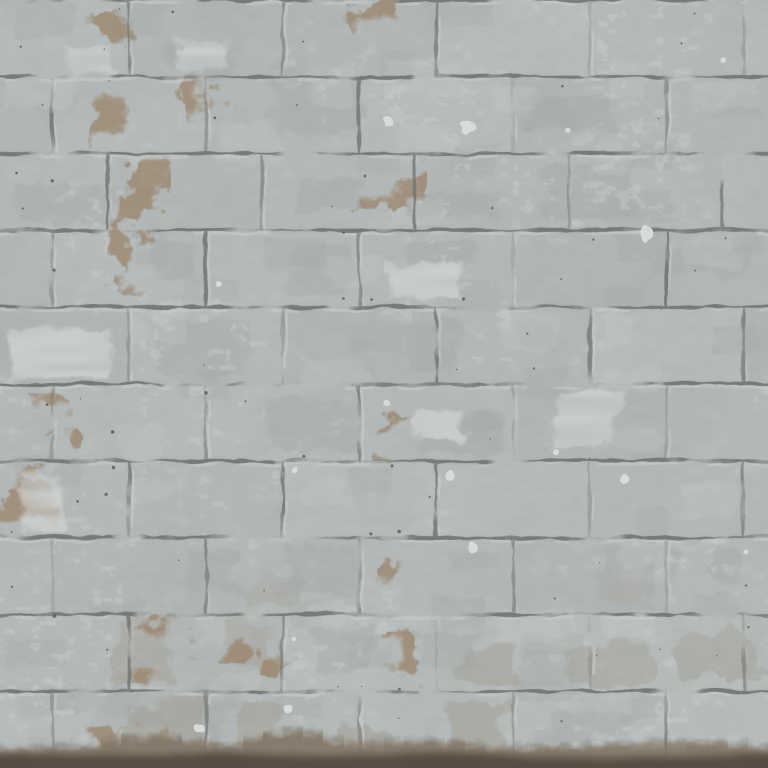
Give the GLSL for this texture, as a WebGL 2 fragment shader.

```glsl
#version 300 es
precision highp float;

uniform vec2 u_resolution;
out vec4 outColor;

const vec2 BLOCKS = vec2(5.0, 10.0);
const vec3 PAINT = vec3(0.700, 0.724, 0.722);
const vec3 SHADE = vec3(0.635, 0.662, 0.660);
const vec3 BEIGE = vec3(0.650, 0.635, 0.600);
const vec3 CHALK = vec3(0.800, 0.815, 0.810);
const vec3 JOINT = vec3(0.430, 0.440, 0.425);
const vec3 RUST = vec3(0.600, 0.510, 0.405);
const vec3 DIRT = vec3(0.510, 0.465, 0.405);
const vec3 SOOT = vec3(0.350, 0.300, 0.260);

float hash(vec2 p) {
    vec3 q = fract(p.xyx * vec3(0.1031, 0.1030, 0.0973));
    q += dot(q, q.yzx + 33.33);
    return fract((q.x + q.y) * q.z);
}

// Value noise that wraps over the unit square
float noise(vec2 p, vec2 cells) {
    vec2 q = p * cells, i = floor(q), f = fract(q);
    f = f * f * (3.0 - 2.0 * f);
    vec2 a = mod(i, cells), b = mod(i + 1.0, cells);
    return mix(mix(hash(a), hash(vec2(b.x, a.y)), f.x),
               mix(hash(vec2(a.x, b.y)), hash(b), f.x), f.y);
}

float fbm(vec2 p, vec2 cells) {
    float sum = 0.0, gain = 0.533;
    for (int i = 0; i < 4; i++) {
        sum += gain * noise(p, cells);
        cells *= 2.0;
        gain *= 0.5;
    }
    return sum;
}

// Random rectangles of paint, at most one per cell, with ragged sides
float patches(vec2 p, vec2 grid, float seed, float density, float ragged) {
    vec2 q = p * grid, id = mod(floor(q), grid) + seed;
    vec2 size = mix(vec2(0.16), vec2(0.38), vec2(hash(id + 3.1), hash(id + 7.7)));
    vec2 jitter = vec2(hash(id + 11.3), hash(id + 17.9)) - 0.5;
    vec2 d = abs(fract(q) - 0.5 - jitter * (0.9 - 2.0 * size)) - size;
    float edge = max(d.x, d.y) + (fbm(p, vec2(40.0)) - 0.5) * ragged;
    return (1.0 - smoothstep(-0.035, 0.035, edge)) * step(hash(id), density);
}

// Small round marks scattered over a grid
float specks(vec2 p, float grid, float seed, float density, float radius, float pixel) {
    vec2 q = p * grid, id = mod(floor(q), grid) + seed;
    vec2 center = 0.25 + 0.5 * vec2(hash(id + 5.3), hash(id + 9.1));
    float r = radius * mix(0.35, 1.0, pow(hash(id + 13.7), 2.0));
    float d = length(fract(q) - center) / grid + (noise(p, vec2(150.0)) - 0.5) * r * 0.8;
    return (1.0 - smoothstep(r - pixel, r + pixel, d)) * step(hash(id), density);
}

float line(float d, float halfWidth, float pixel) {
    return 1.0 - smoothstep(halfWidth - pixel, halfWidth + pixel, abs(d));
}

// Running bond: alternate rows shift by half a block
float rowShift(float row) {
    return mod(row, 2.0) < 0.5 ? 0.34 : (row == 7.0 ? 0.70 : 0.84);
}

void main() {
    vec2 p = gl_FragCoord.xy / u_resolution;
    float pixel = 0.8 / min(u_resolution.x, u_resolution.y);
    vec2 wobble = vec2(fbm(p, vec2(32.0)), fbm(p.yx, vec2(28.0))) - 0.5;
    vec2 w = p + wobble * 0.007;

    // Block cell and signed distances to its nearest joints
    float row = mod(floor(w.y * BLOCKS.y), BLOCKS.y);
    vec2 q = vec2(w.x * BLOCKS.x - rowShift(row), w.y * BLOCKS.y);
    vec2 id = vec2(mod(floor(q.x), BLOCKS.x), row);
    vec2 gap = (fract(q + 0.5) - 0.5) / BLOCKS;
    float side = mod(floor(q.x + 0.5), BLOCKS.x);

    // Flat paint with block tones, broad strokes and fine grain
    float grain = fbm(p, vec2(64.0, 96.0));
    float cloud = fbm(p, vec2(7.0, 9.0));
    vec3 color = PAINT + (hash(id + 41.0) - 0.5) * 0.026 + (cloud - 0.5) * 0.035;
    color = mix(color, SHADE, 0.42 * patches(p, vec2(6.0, 10.0), 61.0, 0.40, 0.25));
    color = mix(color, SHADE, 0.30 * patches(p, vec2(9.0, 17.0), 83.0, 0.30, 0.20));
    color = mix(color, CHALK, 0.20 * patches(p, vec2(8.0, 13.0), 29.0, 0.35, 0.30));
    color += (grain - 0.5) * 0.025;
    color = mix(color, CHALK, 0.35 * smoothstep(0.63, 0.73, grain) * smoothstep(0.45, 0.65, cloud));

    // Beige wash and rust, denser toward the floor
    float low = 1.0 - smoothstep(0.08, 0.42, p.y);
    float level = floor(p.y * BLOCKS.y) / BLOCKS.y;
    float rustDensity = mix(0.36, 0.14, smoothstep(0.0, 0.5, level));
    float flakes = smoothstep(0.40, 0.56, fbm(p, vec2(22.0, 26.0)));
    color = mix(color, BEIGE, 0.6 * low * patches(p, vec2(7.0, 10.0), 17.0, 0.55, 0.35));
    color = mix(color, RUST, 0.72 * flakes * patches(p, vec2(9.0, 10.0), 101.0, rustDensity, 0.6));

    // Chalky repairs with dry horizontal strokes
    float streak = 0.45 + 0.5 * noise(p, vec2(12.0, 90.0));
    color = mix(color, CHALK, streak * patches(p, vec2(6.0, 10.0), 137.0, 0.12, 0.22));

    // Broken mortar lines, each with its own strength, and pale chipped rims
    float wear = fbm(p, vec2(18.0));
    float width = mix(0.0008, 0.0032, noise(p, vec2(60.0)));
    float bed = smoothstep(0.30, 0.58, wear) * 0.85;
    float head = mix(0.15, 0.85, hash(vec2(side, row) + 53.0)) * smoothstep(0.22, 0.50, wear);
    float rim = smoothstep(0.42, 0.62, fbm(p, vec2(30.0)));
    float pale = max(line(gap.y + 0.004, 0.0022, pixel), line(gap.x - 0.004, 0.0018, pixel));
    float halo = max(line(gap.y, 0.003, 0.005) * bed, line(gap.x, 0.003, 0.004) * head);
    color = mix(color, SHADE, halo * 0.35);
    color = mix(color, CHALK, pale * rim * 0.5);
    color = mix(color, JOINT, max(line(gap.y, width, pixel) * bed, line(gap.x, width, pixel) * head));

    // Paint splashes and dark pits
    color = mix(color, CHALK + 0.06, 0.9 * specks(p, 9.0, 211.0, 0.20, 0.010, pixel));
    color = mix(color, SOOT, 0.75 * specks(p, 24.0, 257.0, 0.11, 0.0024, pixel));

    // Dirt band along the floor with a stepped, brushed upper edge
    float stepped = noise(vec2(floor(p.x * 38.0) / 38.0, 0.5), vec2(11.0, 2.0));
    float height = p.y + (stepped - 0.5) * 0.026 + (grain - 0.5) * 0.014;
    color = mix(color, DIRT, 0.92 * (1.0 - smoothstep(0.027, 0.046, height)));
    color = mix(color, SOOT, 1.0 - smoothstep(0.006, 0.026, p.y + (cloud - 0.5) * 0.012));

    outColor = vec4(color, 1.0);
}
```
